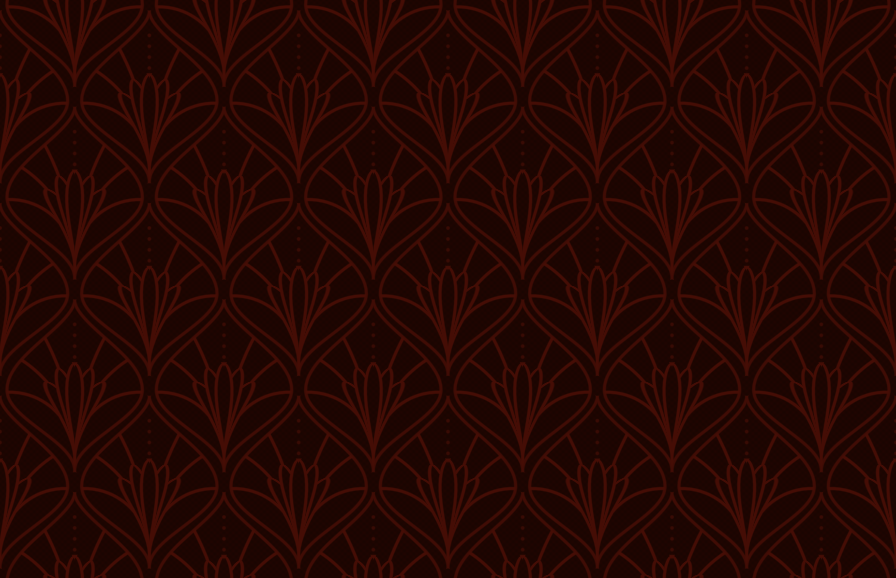
Write a Shadertoy shader that draws this pattern.

```glsl
// Dark red damask of half-drop ogee cells, each holding a lotus with a fan of ribs and beads.

const vec2 REPEATS = vec2(6.0, 3.0);     // cells across and down
const vec2 CELL = vec2(2.0, 2.578);      // cell size in drawing units
const float APEX = 1.19;                 // top tip of the ogee
const float FOOT = -1.08;                // bottom tip of the ogee
const float BELLY = 0.906;               // greatest half width
const float ROOT = -0.9;                 // where ribs and petals meet
const float STROKE = 0.021;              // half line width

float cover(float d, float soft) {
    return 1.0 - smoothstep(-soft, soft, d);
}

float line(float d, float soft) {
    return cover(abs(d) - STROKE, soft);
}

// Half width of the ogee at height y
float ogeeWidth(float y) {
    float t = clamp(y > 0.0 ? y / APEX : y / FOOT, 0.0, 1.0);
    float bell = 0.5 + 0.5 * cos(3.14159265 * t);
    return BELLY * pow(max(bell, 0.0), y > 0.0 ? 0.8 : 1.0);
}

// Approximate signed distance to the ogee, negative inside
float ogee(vec2 p) {
    const float e = 0.01;
    float slope = (ogeeWidth(p.y + e) - ogeeWidth(p.y - e)) / (2.0 * e);
    float side = (abs(p.x) - ogeeWidth(p.y)) / sqrt(1.0 + slope * slope);
    return max(side, max(p.y - APEX, FOOT - p.y));
}

// Offset from an arc that leaves the root vertically and bends outwards
float arcOffset(vec2 q, float radius) {
    return length(q - vec2(radius, 0.0)) - radius;
}

// Pointed petal that follows an arc up to the given height
float petal(vec2 q, float radius, float height, float width) {
    float s = clamp(q.y / height, 0.0, 1.0);
    float halfWidth = width * 4.1 * pow(s, 1.6) * pow(1.0 - s, 0.7);
    return max(abs(arcOffset(q, radius)) - halfWidth, q.y - height);
}

// Column of four beads above the flower
float beads(vec2 p) {
    const float gap = 0.146;
    float k = clamp(round((p.y - 0.44) / gap), 0.0, 3.0);
    return length(p - vec2(0.0, 0.44 + k * gap)) - 0.024;
}

// Ink strength of one cell: x is the frame, y is the flower
vec2 motif(vec2 p, float soft) {
    float frame = ogee(p);
    vec2 q = vec2(abs(p.x), p.y - ROOT);
    float radii[4] = float[4](0.87, 1.544, 3.39, 60.0);
    float heights[4] = float[4](0.0, 1.01, 1.19, 1.25);

    // Ribs from the root to the frame
    float ribs = 0.0;
    for (int i = 0; i < 3; i++) {
        ribs = max(ribs, line(arcOffset(q, radii[i]), soft));
    }
    float ink = ribs * step(0.0, q.y);

    // Petals from the back to the front
    for (int i = 1; i < 4; i++) {
        float d = petal(q, radii[i], heights[i], 0.1);
        ink = max(ink * (1.0 - cover(d, soft)), line(d, soft));
    }
    ink = max(ink, 0.7 * cover(beads(p), soft));
    return vec2(line(frame, soft), ink * cover(frame, soft));
}

// Position within a cell, measured from its centre
vec2 cellPoint(vec2 grid, vec2 shift) {
    return (fract(grid + shift) - 0.5) * CELL;
}

// Fine cloth texture with whole threads per cell
float weave(vec2 grid) {
    vec2 threads = cos(6.2831853 * grid * vec2(24.0, 32.0));
    return threads.x * threads.y;
}

void mainImage(out vec4 fragColor, in vec2 fragCoord) {
    vec2 grid = fragCoord / iResolution.xy * REPEATS;
    float pixel = CELL.x * REPEATS.x / iResolution.x;
    float soft = max(0.75 * pixel, 0.012);

    // Two interleaved lattices form the half drop
    vec2 ink = max(motif(cellPoint(grid, vec2(0.5, 0.024)), soft),
                   motif(cellPoint(grid, vec2(0.0, 0.524)), soft));

    vec3 ground = vec3(0.112, 0.02, 0.004) + vec3(0.01, 0.001, 0.002) * weave(grid);
    vec3 frameColor = vec3(0.25, 0.048, 0.018);
    vec3 flowerColor = vec3(0.27, 0.052, 0.02);
    vec3 color = mix(ground, frameColor, ink.x);
    color = mix(color, flowerColor, ink.y);
    fragColor = vec4(color, 1.0);
}
```
